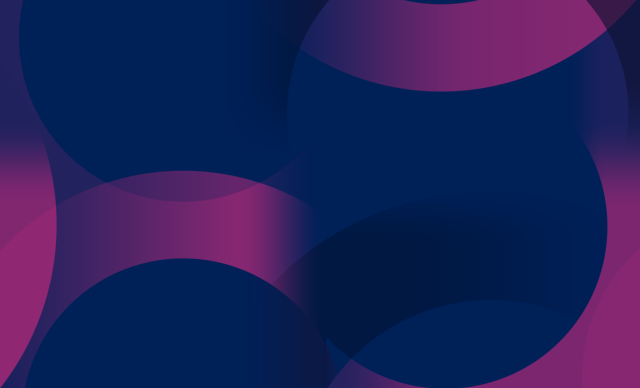
A Shadertoy shader for this background:

```glsl
const vec3 NAVY = vec3(0.0, 0.125, 0.345);
const vec3 MAGENTA = vec3(0.57, 0.155, 0.452);

// Antialiased disc coverage
float disc(vec2 p, vec2 center, float radius) {
    float aa = 0.8 / iResolution.y;
    return smoothstep(aa, -aa, length(p - center) - radius);
}

// Falling ramp: one below lo, zero above hi
float fall(float lo, float hi, float v) {
    return 1.0 - smoothstep(lo, hi, v);
}

void mainImage(out vec4 fragColor, in vec2 fragCoord) {
    vec2 p = fragCoord / iResolution.xy * vec2(1.65, 1.0);

    // Overlapping discs
    float upperLeft = disc(p, vec2(0.472, 0.903), 0.423);
    float archOuter = disc(p, vec2(0.472, -0.082), 0.642);
    float archInner = disc(p, vec2(0.472, -0.082), 0.416);
    float leftDisc = disc(p, vec2(-0.536, 0.421), 0.682);
    float bowlOuter = disc(p, vec2(1.137, 1.418), 0.654);
    float bowlInner = disc(p, vec2(1.137, 1.418), 0.429);
    float rightDisc = disc(p, vec2(1.148, 0.416), 0.418);
    float upperRight = disc(p, vec2(1.18, 0.71), 0.44);
    float shadeOuter = disc(p, vec2(1.266, -0.277), 0.785);
    float shadeInner = disc(p, vec2(1.266, -0.277), 0.504);
    float cornerDisc = disc(p, vec2(1.931, 0.034), 0.429);

    // Warmth blends navy into magenta; start with the space round the upper left disc
    float warmth = 0.23 * (1.0 - upperLeft) * fall(0.62, 0.826, p.x);

    // Arch at the lower left
    float archWarmth = (0.15 + 1.28 * p.x) * fall(0.6, 0.84, p.x);
    archWarmth *= 1.0 - 0.25 * upperLeft;
    warmth = mix(warmth, archWarmth, archOuter);
    float archShade = smoothstep(0.6, 0.84, p.x);
    warmth = mix(warmth, 0.09 * archShade, archInner);

    // Disc at the left edge
    float leftWarmth = mix(0.22, 0.88, fall(0.48, 0.69, p.y)) + 0.11 * archOuter;
    warmth = mix(warmth, leftWarmth, leftDisc);

    // Space round the right disc
    float lowerRight = fall(0.5, 0.62, p.y) * step(1.148, p.x);
    float rightMask = max(smoothstep(1.46, 1.56, p.x), lowerRight) * (1.0 - rightDisc);
    float rightWarmth = mix(0.18, 0.85, fall(0.45, 0.7, p.y)) + 0.08 * cornerDisc;
    warmth = mix(warmth, rightWarmth, rightMask);
    float lowerWedge = shadeInner * (1.0 - rightDisc) * step(p.x, 1.148);
    warmth = mix(warmth, mix(0.25, 0.8, smoothstep(0.85, 1.15, p.x)), lowerWedge);

    // Bowl at the top right
    float bowlWarmth = 0.8 * smoothstep(0.62, 1.25, p.x) + 0.25 * max(p.x - 1.1, 0.0);
    bowlWarmth *= mix(0.6, 1.0, upperRight);
    warmth = mix(warmth, bowlWarmth, bowlOuter);
    warmth *= 1.0 - bowlInner;

    // Soft shadows
    float topShade = smoothstep(0.55, 0.84, p.x) * smoothstep(0.58, 0.8, p.y);
    topShade *= 1.0 - upperRight;
    float ringShade = shadeOuter * (1.0 - shadeInner) * max(rightDisc, step(p.x, 0.84));
    ringShade *= smoothstep(0.6, 0.86, p.x) * fall(1.0, 1.65, p.x) * fall(0.37, 0.54, p.y);
    float shade = max(0.3 * topShade, 0.25 * ringShade);
    shade = max(shade, 0.2 * archShade * archInner * (1.0 - lowerWedge) * fall(0.84, 0.9, p.x));

    vec3 color = mix(NAVY, MAGENTA, warmth) * (1.0 - shade);
    fragColor = vec4(color, 1.0);
}
```
